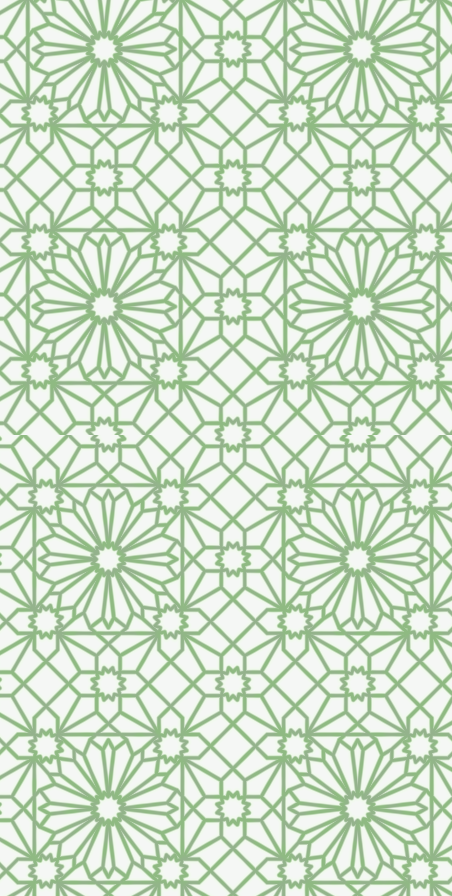
A WebGL 1 fragment shader for this pattern:

```glsl
precision highp float;

uniform vec2 u_resolution;

// Layout, in canvas widths: two blocks of slightly different scale
const float SEAM_Y = 1.020;
const vec2 UPPER_ANCHOR = vec2(0.5155, 1.304);
const vec2 LOWER_ANCHOR = vec2(0.5155, 0.745);
const float UPPER_PERIOD = 0.5696;
const float LOWER_PERIOD = 0.5515;

// Geometry, in repeats
const float HALF_LINE = 0.0078;
const float SOFTNESS = 0.0045;
const float ARM = 0.047;          // half width of the long hexagons
const float SHOULDER = 0.113;     // where a hexagon starts to taper
const float HEX_TIP = 0.160;
const float DIAMOND = 0.090;
const float BOX = 0.297;          // frame around the rosette
const float CORNER = 0.203;
const float STAR_TIP = 0.0665;
const float STAR_NOTCH = 0.048;
const vec2 KITE_SHOULDER = vec2(0.235, 0.022);
const float KITE_TIP = 0.275;
const vec2 PETAL_POINT = vec2(0.275, 0.074);

// Colours and wear
const vec3 PAPER = vec3(0.96, 0.97, 0.96);
const vec3 HALO = vec3(0.94, 0.98, 0.92);
const vec3 GREEN = vec3(0.56, 0.73, 0.51);
const vec3 GREY_GREEN = vec3(0.58, 0.70, 0.55);
const float HALO_REACH = 0.016;
const float WEAR_SCALE = 34.0;
const float WEAR = 0.0012;

const float SECTOR = 0.5235988;   // one twelfth of a turn

vec2 hashGradient(vec2 cell) {
  float h = fract(sin(dot(cell, vec2(127.1, 311.7))) * 43758.5);
  return vec2(cos(h * 6.2832), sin(h * 6.2832));
}

float gradientNoise(vec2 p) {
  vec2 i = floor(p), f = fract(p);
  vec2 u = f * f * (3.0 - 2.0 * f);
  vec2 e = vec2(1.0, 0.0);
  float low = mix(dot(hashGradient(i), f),
                  dot(hashGradient(i + e), f - e), u.x);
  float high = mix(dot(hashGradient(i + e.yx), f - e.yx),
                   dot(hashGradient(i + 1.0), f - 1.0), u.x);
  return mix(low, high, u.y);
}

float segment(vec2 p, vec2 a, vec2 b) {
  vec2 pa = p - a, ba = b - a;
  return length(pa - ba * clamp(dot(pa, ba) / dot(ba, ba), 0.0, 1.0));
}

vec2 diagonalFold(vec2 p) {
  p = abs(p);
  return p.x > p.y ? p : p.yx;
}

// Folds the plane into half a sector, with a ray at angle zero plus offset
vec2 sectorFold(vec2 p, float offset) {
  float a = abs(mod(atan(p.y, p.x) + SECTOR * 0.5 - offset, SECTOR) - SECTOR * 0.5);
  return length(p) * vec2(cos(a), sin(a));
}

float star(vec2 p) {
  vec2 notch = STAR_NOTCH * vec2(cos(SECTOR * 0.5), sin(SECTOR * 0.5));
  return segment(sectorFold(p, SECTOR * 0.5), vec2(STAR_TIP, 0.0), notch);
}

// Star with four hexagons and the slanted lines between them
float starCross(vec2 p) {
  vec2 q = diagonalFold(p);
  vec2 shoulder = vec2(SHOULDER, ARM);
  float d = min(star(p), segment(q, vec2(ARM), shoulder));
  d = min(d, segment(q, shoulder, vec2(HEX_TIP, 0.0)));
  return min(d, segment(q, shoulder, vec2(CORNER)));
}

// Diamond with a hexagon on either side
float diamondLink(vec2 p) {
  vec2 q = abs(p);
  vec2 shoulder = vec2(DIAMOND + ARM, ARM);
  float d = segment(q, vec2(DIAMOND, 0.0), vec2(0.0, DIAMOND));
  d = min(d, segment(q, vec2(DIAMOND, 0.0), shoulder));
  return min(d, segment(q, shoulder, vec2(CORNER, ARM)));
}

float rosette(vec2 p) {
  vec2 q = sectorFold(p, 0.0);
  float d = min(star(p), segment(q, vec2(STAR_NOTCH, 0.0), KITE_SHOULDER));
  d = min(d, segment(q, KITE_SHOULDER, vec2(KITE_TIP, 0.0)));
  return min(d, segment(q, KITE_SHOULDER, PETAL_POINT));
}

float rosetteFrame(vec2 p) {
  vec2 corner = vec2(BOX, CORNER);
  float d = segment(p, vec2(BOX, 0.0), corner);
  d = min(d, segment(p, vec2(0.5 - HEX_TIP, 0.0), PETAL_POINT));
  return min(d, segment(p, corner, KITE_TIP * vec2(cos(SECTOR), sin(SECTOR))));
}

void main() {
  vec2 uv = gl_FragCoord.xy / u_resolution.x;
  bool upper = uv.y > SEAM_Y;
  float period = upper ? UPPER_PERIOD : LOWER_PERIOD;
  vec2 tile = (uv - (upper ? UPPER_ANCHOR : LOWER_ANCHOR)) / period;

  // One eighth of a repeat, with the rosette at the origin
  vec2 p = diagonalFold(fract(tile) - 0.5 + vec2(0.0, 0.5)
                        - vec2(0.0, step(0.5, fract(tile.y))));
  float d = min(rosette(p), rosetteFrame(p));
  d = min(d, starCross(p - vec2(0.5, 0.0)));
  d = min(d, starCross(p - vec2(0.5)));
  d = min(d, star(p - vec2(0.25)));
  d = min(d, diamondLink(p - vec2(0.5, 0.25)));

  // Slightly uneven ink
  float wear = gradientNoise(uv * WEAR_SCALE);
  float edge = max(SOFTNESS, 0.75 / (u_resolution.x * period));
  float ink = 1.0 - smoothstep(-edge, edge, d - HALF_LINE + wear * WEAR);
  vec3 ground = mix(HALO, PAPER, smoothstep(HALF_LINE, HALF_LINE + HALO_REACH, d));
  vec3 line = mix(GREEN, GREY_GREEN, smoothstep(-0.3, 0.3, wear));
  gl_FragColor = vec4(mix(ground, line, ink), 1.0);
}
```
